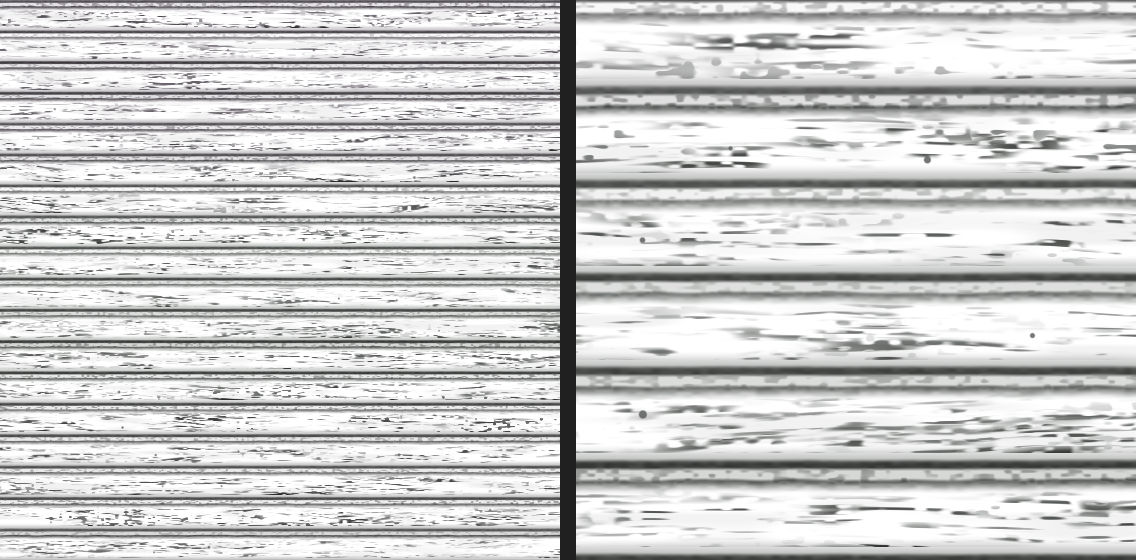
Left: the whole. Right: its middle third, enlarged.
Write a Shadertoy shader that draws this texture map.

```glsl
// White painted clapboard: weathered horizontal boards, each with a beaded groove on top.
const float BOARDS = 18.0;         // boards down the canvas
const float FIRST_SEAM = 0.047;    // seam offset from the top edge, in boards
const float SEAM_DRIFT = 0.078;    // uneven board spacing, in boards
const float SEAM_HALF = 0.048;     // half-width of the dark seam, in boards
const float GROOVE_AT = 0.185;     // centre of the grey groove below the bead
const float GROOVE_FADE = 0.13;    // soft shadow beneath the groove
const float KNOT_CELLS = 6.0;      // possible knots per board
const float KNOT_CHANCE = 0.4;
const float PAINT = 1.0;
const float SEAM_TONE = 0.24;
const float CRACK_DEPTH = 0.75;
const vec3 TINT_TOP = vec3(1.03, 0.97, 1.05);
const vec3 TINT_MIDDLE = vec3(0.98, 1.02, 0.985);
const float PI = 3.14159;

float hash(vec2 p) {
    vec3 q = fract(vec3(p.xyx) * 0.1031);
    q += dot(q, q.yzx + 33.33);
    return fract((q.x + q.y) * q.z);
}

float noise(vec2 p) {
    vec2 i = floor(p);
    vec2 f = fract(p);
    f = f * f * (3.0 - 2.0 * f);
    return mix(mix(hash(i), hash(i + vec2(1, 0)), f.x),
               mix(hash(i + vec2(0, 1)), hash(i + vec2(1, 1)), f.x), f.y);
}

// Hair-thin cracks that follow the wood, broken into dashes
float grain(vec2 p, float row) {
    float cracks = 0.0;
    vec2 q = p + vec2(row * 3.7, 0.0);
    q.y += 0.014 * noise(vec2(q.x * 6.0, q.y * 13.0))
         + 0.002 * noise(vec2(q.x * 28.0, q.y * 50.0));
    for (int i = 0; i < 3; i++) {
        float k = float(i);
        vec2 stretch = vec2(16.0 + 11.0 * k, 310.0 + 70.0 * k);
        float line = smoothstep(0.62, 0.92, noise(q * stretch + 17.0 * k));
        float patches = smoothstep(0.25, 0.75, noise(q * vec2(9.0, 75.0) + 31.0 * k));
        float dashes = smoothstep(0.2, 0.65, noise(q * vec2(130.0, 420.0) + 53.0 * k));
        cracks = max(cracks, line * patches * dashes);
    }
    return cracks;
}

// Chipped paint: short dark flakes in scattered clusters
float flakes(vec2 p, float row) {
    vec2 q = p + vec2(row * 5.3, 0.0);
    float chips = smoothstep(0.68, 0.86, noise(q * vec2(120.0, 340.0)));
    return chips * smoothstep(0.52, 0.78, noise(q * vec2(9.0, 80.0) + 9.0));
}

// Small round knots, at most one per cell along a board
float knots(float x, float across, float row, float pixel) {
    float cell = floor(x * KNOT_CELLS);
    vec2 id = vec2(cell, row + 70.0);
    vec2 centre = vec2((cell + 0.2 + 0.6 * hash(id)) / KNOT_CELLS,
                       0.42 + 0.36 * hash(id + 11.0));
    float radius = 0.001 + 0.0014 * hash(id + 23.0);
    float d = length(vec2(x - centre.x, (across - centre.y) / BOARDS)) - radius;
    return step(hash(id + 41.0), KNOT_CHANCE) * (1.0 - smoothstep(-pixel, pixel, d));
}

void mainImage(out vec4 fragColor, in vec2 fragCoord) {
    vec2 p = fragCoord / iResolution.xy;
    float down = 1.0 - p.y;
    float pixel = 1.0 / iResolution.y;
    float soft = max(0.025, 0.7 * BOARDS * pixel);

    // Board number and position across it, with the seam at zero
    float t = BOARDS * down - FIRST_SEAM + SEAM_DRIFT * sin(PI * pow(down, 0.85));
    float row = floor(t + 0.12);
    float across = t - row;
    float toSeam = across - step(0.5, across);
    float wear = hash(vec2(row, 3.0));
    float rough = noise(vec2(p.x * 210.0, p.y * 430.0));
    float wobble = 0.02 * (noise(vec2(p.x * 45.0, row * 7.0)) - 0.5);

    // Board face, darkening softly just above the next seam
    float face = smoothstep(0.22, 0.42, across);
    float lip = smoothstep(-0.22, -0.05, toSeam) * (1.0 - smoothstep(0.0, 0.03, toSeam));
    float tone = PAINT - 0.22 * lip;
    float cracks = grain(p, row) * mix(0.75, 1.0, wear);
    float chips = flakes(p, row) * mix(0.15, 0.9, wear * wear);
    float bare = 0.05 * smoothstep(0.45, 0.8, noise(vec2(p.x * 14.0 + row, p.y * 120.0)));
    tone -= face * (max(cracks, chips) * CRACK_DEPTH + bare);
    tone = mix(tone, 0.36, face * 0.85 * knots(p.x, across, row, pixel));

    // Bead between the seam and the groove, finely speckled
    float bead = smoothstep(0.02, 0.06, across) * (1.0 - smoothstep(0.15, 0.24, across));
    float grime = mix(0.02, 0.18, hash(vec2(row, 19.0)));
    tone -= bead * (grime + 0.32 * smoothstep(0.45, 0.9, rough) * mix(0.4, 1.0, wear));

    // Groove: crisp upper edge, shadow fading onto the face
    float g = across + wobble - GROOVE_AT;
    float groove = smoothstep(-0.045, 0.0, g) * (1.0 - smoothstep(0.0, GROOVE_FADE, g));
    float depth = mix(0.50, 0.66, hash(vec2(row, 29.0)));
    tone -= groove * (depth - 0.2 * rough);

    // Dark seam between boards
    float seam = 1.0 - smoothstep(-soft, soft, abs(across + 0.3 * wobble) - SEAM_HALF);
    float seamTone = SEAM_TONE + 0.12 * hash(vec2(row, 37.0)) + 0.08 * (rough - 0.5);
    seamTone += 0.14 * smoothstep(0.0, SEAM_HALF, -across);
    tone = clamp(mix(tone, seamTone, seam), 0.17, 1.0);

    // Faint colour in the shadows: violet above, green in the middle, neutral below
    vec3 tint = mix(TINT_TOP, TINT_MIDDLE, smoothstep(0.2, 0.45, down));
    tint = mix(tint, vec3(1.0), smoothstep(0.65, 0.85, down));
    fragColor = vec4(tone * mix(tint, vec3(1.0), tone), 1.0);
}
```
